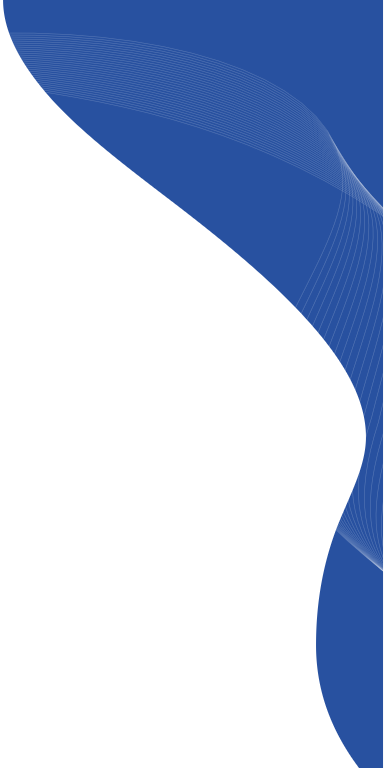
A WebGL 1 fragment shader for this background:

```glsl
precision highp float;
// Blue wavy side panel on white, crossed by a ribbon of fine pale lines.

uniform vec2 u_resolution;

// Cubic Hermite span between knots holding (y, x, slope dx/dy).
float span(float y, vec3 a, vec3 b) {
  float h = b.x - a.x;
  float t = (y - a.x) / h;
  float s = 1.0 - t;
  return s * s * ((1.0 + 2.0 * t) * a.y + t * h * a.z)
       + t * t * ((1.0 + 2.0 * s) * b.y - s * h * b.z);
}

// Left boundary of the panel at height y, measured downwards.
float panelEdge(float y) {
  vec3 shoulder = vec3(0.242, 0.120, 0.85);
  vec3 slope = vec3(0.521, 0.443, 1.31);
  vec3 bend = vec3(0.781, 0.750, 1.0);
  vec3 waist = vec3(1.138, 0.953, 0.0);
  vec3 hip = vec3(1.388, 0.872, -0.36);
  vec3 belly = vec3(1.680, 0.823, 0.0);
  if (y < shoulder.x) return span(y, vec3(0.0, 0.008, 0.0), shoulder);
  if (y < slope.x) return span(y, shoulder, slope);
  if (y < bend.x) return span(y, slope, bend);
  if (y < waist.x) return span(y, bend, waist);
  if (y < hip.x) return span(y, waist, hip);
  if (y < belly.x) return span(y, hip, belly);
  return span(y, belly, vec3(2.0, 0.935, 0.75));
}

float segmentDistance(vec2 p, vec2 a, vec2 b) {
  vec2 ab = b - a;
  return length(p - a - ab * clamp(dot(p - a, ab) / dot(ab, ab), 0.0, 1.0));
}

// Distance to a cubic Bezier curve, walked in short chords.
float curveDistance(vec2 p, vec2 a, vec2 b, vec2 c, vec2 d) {
  float nearest = 9.0;
  vec2 previous = a;
  for (int i = 1; i <= 16; i++) {
    float t = float(i) / 16.0;
    float s = 1.0 - t;
    vec2 point = s * s * (s * a + 3.0 * t * b) + t * t * (3.0 * s * c + t * d);
    nearest = min(nearest, segmentDistance(p, previous, point));
    previous = point;
  }
  return nearest;
}

// Distance to one ribbon line; k blends the outer line into the inner one.
float ribbonDistance(vec2 p, float k) {
  vec2 turn = mix(vec2(0.893, 0.469), vec2(1.120, 0.651), k);
  vec2 middle = mix(vec2(0.729, 0.885), vec2(1.224, 1.302), k);
  float sweep = curveDistance(p,
    mix(vec2(-0.003, 0.086), vec2(0.078, 0.234), k),
    mix(vec2(0.495, 0.078), vec2(0.391, 0.281), k),
    mix(vec2(0.893, 0.221), vec2(0.755, 0.365), k), turn);
  float fall = curveDistance(p, turn,
    mix(vec2(0.893, 0.586), vec2(1.302, 0.794), k),
    mix(vec2(0.807, 0.716), vec2(1.250, 1.042), k), middle);
  float tail = curveDistance(p, middle,
    mix(vec2(0.625, 1.159), vec2(1.198, 1.432), k),
    mix(vec2(0.781, 1.315), vec2(1.094, 1.510), k),
    mix(vec2(1.042, 1.523), vec2(1.042, 1.536), k));
  return min(sweep, min(fall, tail));
}

void main() {
  // Canvas units: x runs 0 to 1, y runs 0 to 2 from the top.
  vec2 uv = gl_FragCoord.xy / u_resolution;
  vec2 p = vec2(uv.x, 2.0 - 2.0 * uv.y);
  float pixel = 1.0 / u_resolution.x;

  // Panel coverage, with a thin white margin on the right.
  float edge = panelEdge(p.y);
  float slant = (panelEdge(p.y + 0.002) - edge) / 0.002;
  float inside = (p.x - edge) / sqrt(1.0 + slant * slant);
  float panel = clamp(0.5 + min(inside, 0.9975 - p.x) / pixel, 0.0, 1.0);

  // Translucent lines build up where the ribbon folds.
  float clearness = 1.0;
  if (panel > 0.0 && p.y < 1.56) {
    float width = 0.0015;
    for (int i = 0; i < 30; i++) {
      float d = ribbonDistance(p, float(i) / 29.0);
      float cover = clamp(0.5 * (width + pixel) - d, 0.0, min(width, pixel)) / pixel;
      clearness *= 1.0 - 0.22 * cover;
    }
  }

  vec3 blue = mix(vec3(1.0), vec3(0.157, 0.319, 0.627), clearness);
  gl_FragColor = vec4(mix(vec3(1.0), blue, panel), 1.0);
}
```
